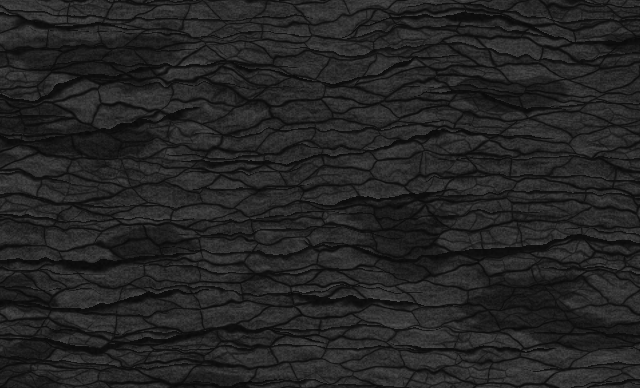
This texture is drawn by a WebGL 2 fragment shader. Its source:

```glsl
#version 300 es
precision highp float;

#define PLATE_SCALE vec2(7.5, 19.0)
#define CHIP_SCALE vec2(15.0, 31.0)
#define CRACK_WIDTH 0.0024
#define LEDGE_ROWS 9.0
#define LEDGE_WIDTH 0.023
#define WARP 0.075
#define BASE_TONE 0.188
#define CRACK_TONE 0.045
#define RELIEF 0.36
#define GRAIN 0.085

uniform vec2 u_resolution;
out vec4 fragColor;

float hash(vec2 p) {
    return fract(sin(dot(p, vec2(127.1, 311.7))) * 43758.5453);
}

vec2 hash2(vec2 p) {
    return vec2(hash(p), hash(p + 57.3));
}

float noise(vec2 p) {
    vec2 i = floor(p), f = fract(p);
    f = f * f * (3.0 - 2.0 * f);
    return mix(mix(hash(i), hash(i + vec2(1, 0)), f.x),
               mix(hash(i + vec2(0, 1)), hash(i + vec2(1, 1)), f.x), f.y);
}

float fbm(vec2 p) {
    float sum = 0.0, amp = 0.5;
    for (int i = 0; i < 5; i++) {
        sum += amp * noise(p);
        p = mat2(1.6, 1.2, -1.2, 1.6) * p + 7.7;
        amp *= 0.5;
    }
    return sum;
}

// Stretched cells: x = distance to the border in canvas units,
// y = how level the border runs, z = random value of the cell
vec3 cells(vec2 p, vec2 scale) {
    vec2 s = p * scale, base = floor(s), f = s - base;
    vec2 nearCell = vec2(0), nearPoint = vec2(0);
    float best = 1e3;
    for (int j = -1; j <= 1; j++)
    for (int i = -1; i <= 1; i++) {
        vec2 g = vec2(i, j);
        vec2 r = g + hash2(base + g) - f;
        if (dot(r, r) < best) {
            best = dot(r, r);
            nearCell = g;
            nearPoint = r;
        }
    }
    float border = 1e3, level = 0.0;
    for (int j = -2; j <= 2; j++)
    for (int i = -2; i <= 2; i++) {
        vec2 g = nearCell + vec2(i, j);
        vec2 r = g + hash2(base + g) - f;
        vec2 gap = r - nearPoint;
        if (dot(gap, gap) > 1e-5) {
            vec2 n = normalize(gap);
            float d = dot(0.5 * (r + nearPoint), n) / length(n * scale);
            if (d < border) {
                border = d;
                level = abs(n.y);
            }
        }
    }
    return vec3(border, level, hash(base + nearCell + 3.1));
}

// Overhanging bark rows: x = shadow below the lip, y = light on the lip
vec2 ledge(vec2 p, float rows, float width, float seed) {
    float v = p.y * rows + 1.8 * fbm(p * vec2(1.7, 3.0) + seed);
    float row = floor(v), below = (1.0 - fract(v)) / rows, above = fract(v) / rows;
    float here = smoothstep(0.35, 0.75, noise(vec2(p.x * 3.2 + seed, row * 17.0)));
    float over = smoothstep(0.35, 0.75, noise(vec2(p.x * 3.2 + seed, (row - 1.0) * 17.0)));
    float w = width * here * (0.15 + noise(p * vec2(22.0, 45.0) + seed)) + 1e-4;
    float px = 1.0 / u_resolution.y;
    float shadow = (1.0 - smoothstep(w * 0.4, w + px, below)) * smoothstep(0.0, 0.15, here);
    return vec2(shadow, over * exp(-above / 0.006));
}

float crack(float d, float w) {
    float px = 1.0 / u_resolution.y;
    return 1.0 - smoothstep(w - px, w + 1.2 * px, d);
}

void main() {
    vec2 p = gl_FragCoord.xy / u_resolution.y;

    // Wavy and ragged distortion of the layers
    vec2 q = p + WARP * (vec2(fbm(p * 4.0 + 11.0), fbm(p * vec2(3.5, 6.0))) - 0.5);
    q += 0.011 * (vec2(noise(p * 38.0), noise(p * 42.0 + 9.0)) - 0.5);

    // Plates, chips and ledges
    vec3 plate = cells(q, PLATE_SCALE);
    vec3 chip = cells(q + 4.3, CHIP_SCALE);
    vec2 lip = ledge(q, LEDGE_ROWS, LEDGE_WIDTH, 2.0);
    vec2 smallLip = ledge(q, LEDGE_ROWS * 2.3, LEDGE_WIDTH * 0.4, 31.0);

    // Crack widths vary and level cracks gape more
    float gape = noise(q * vec2(9.0, 14.0) + 5.0);
    float plateCrack = crack(plate.x, CRACK_WIDTH * (0.25 + 0.9 * gape) * (0.45 + plate.y));
    float chipCrack = crack(chip.x, CRACK_WIDTH * 0.5 * (0.5 + chip.y));
    chipCrack *= smoothstep(0.42, 0.62, noise(q * vec2(5.0, 9.0) + 20.0));

    // Rough surface lit from above
    vec2 k = vec2(14.0, 36.0);
    float slope = fbm(q * k) - fbm((q + vec2(0.001, 0.004)) * k);
    float tone = BASE_TONE + RELIEF * slope;
    tone += 0.03 * (plate.z - 0.5) + 0.06 * (fbm(p * vec2(3.0, 5.0) + 40.0) - 0.5);
    tone += 0.045 * (noise(q * vec2(45.0, 170.0)) - 0.5);
    tone += GRAIN * (noise(p * 290.0) - 0.5);
    tone += 0.035 * lip.y + 0.02 * smallLip.y;

    // Sunken hollows and soft shade beside the cracks
    float hollow = smoothstep(0.63, 0.68, fbm(p * vec2(3.0, 8.0) + 60.0));
    tone *= 1.0 - 0.38 * hollow;
    tone *= 1.0 - 0.28 * exp(-plate.x / 0.004);

    // Dark openings
    float dark = max(max(plateCrack * 0.9, chipCrack * 0.65), max(lip.x * 0.95, smallLip.x * 0.85));
    tone = mix(tone, CRACK_TONE + 0.03 * (noise(p * 190.0) - 0.5), dark);

    fragColor = vec4(vec3(clamp(tone, 0.02, 0.32)), 1.0);
}
```
